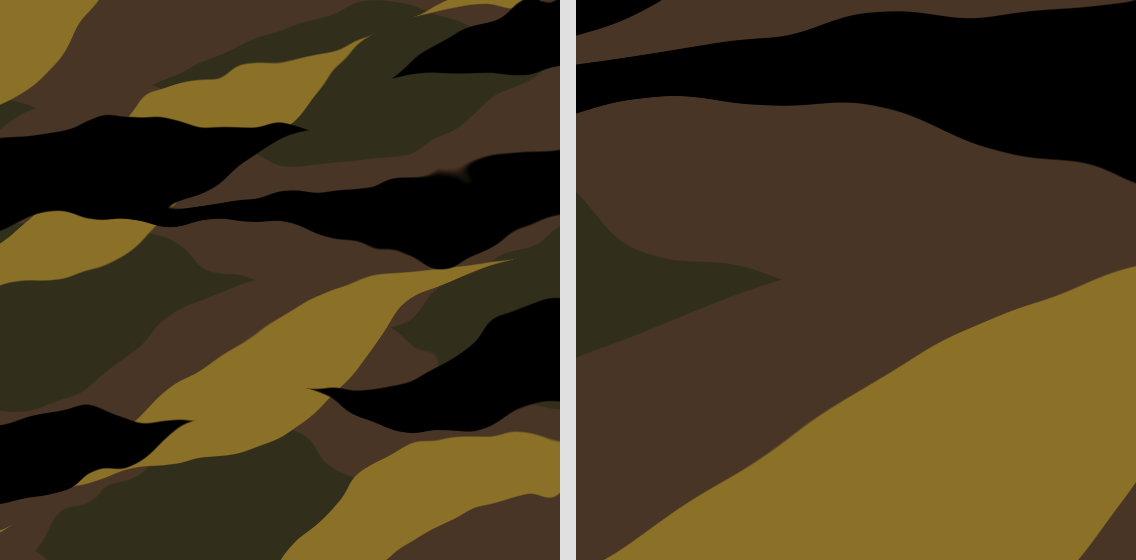
Left: the whole. Right: its middle third, enlarged.
A WebGL 1 fragment shader for this pattern:

```glsl
precision highp float;
// Woodland camouflage: green, ochre and black tapering bands with wavy edges on brown.

uniform vec2 u_resolution;

#define BROWN vec3(0.282, 0.208, 0.145)
#define GREEN vec3(0.194, 0.186, 0.110)
#define OCHRE vec3(0.545, 0.440, 0.153)
#define BLACK vec3(0.0)
#define WARP_SIZE 0.15      // reach of the largest edge waves
#define WARP_FREQUENCY 2.5  // largest waves per canvas height
#define WARP_FALLOFF 0.4    // reach of each finer octave
#define FORK_ROUNDING 0.03  // fillet where black bands meet
#define TAU 6.2831853

// Sine-free hash, two values in 0..1
vec2 hash22(vec2 p) {
  vec3 q = fract(p.xyx * vec3(0.1031, 0.1030, 0.0973));
  q += dot(q, q.yzx + 33.33);
  return fract((q.xx + q.yz) * q.zy);
}

// Smooth two-channel value noise, centred on zero
vec2 noise2(vec2 p) {
  vec2 cell = floor(p);
  vec2 f = p - cell;
  vec2 w = f * f * f * (f * (f * 6.0 - 15.0) + 10.0);
  vec2 low = mix(hash22(cell), hash22(cell + vec2(1.0, 0.0)), w.x);
  vec2 high = mix(hash22(cell + vec2(0.0, 1.0)), hash22(cell + 1.0), w.x);
  return mix(low, high, w.y) - 0.5;
}

// Bend the plane with three octaves of noise
vec2 warp(vec2 p, float seed) {
  vec2 offset = vec2(0.0);
  float reach = WARP_SIZE;
  float frequency = WARP_FREQUENCY;
  for (int i = 0; i < 3; i++) {
    offset += reach * noise2(p * frequency + seed);
    reach *= WARP_FALLOFF;
    frequency *= 2.4;
    seed += 17.3;
  }
  return p + offset;
}

// Signed distance to parallel bands that swell and taper along x.
// line: slope, height at x = 0, spacing
// girth: mean half width, its swing, x of the widest point, shift per row
float bands(vec2 p, vec3 line, vec4 girth) {
  float s = (p.y - line.x * p.x - line.y) / line.z + 0.5;
  float row = floor(s);
  float offset = abs(s - row - 0.5) * line.z;
  float halfWidth = girth.x
    + girth.y * cos(TAU * (p.x - girth.z - girth.w * row));
  return (offset - halfWidth) * inversesqrt(1.0 + line.x * line.x);
}

float smoothUnion(float a, float b, float k) {
  float h = max(k - abs(a - b), 0.0) / k;
  return min(a, b) - 0.25 * h * h * k;
}

// Antialiased coverage of a shape
float cover(float d) {
  float pixel = 1.0 / u_resolution.y;
  return 1.0 - smoothstep(-pixel, pixel, d);
}

void main() {
  vec2 p = gl_FragCoord.xy / u_resolution.y;

  // Broad level green patches
  float green = bands(warp(p, 3.0), vec3(0.0, 0.07, 0.38),
                      vec4(0.06, 0.09, 0.40, 0.625));

  // Steeper ochre streaks
  float ochre = bands(warp(p, 41.0), vec3(0.45, 0.13, 0.44),
                      vec4(0.052, 0.055, 0.50, 0.75));

  // Rising black bands forking with a thin level one
  vec2 q = warp(p, 89.0);
  float rising = bands(q, vec3(0.25, 0.15, 0.53),
                       vec4(0.045, 0.055, 0.0, 0.14));
  float level = bands(q, vec3(0.0, 0.645, 1.2),
                      vec4(0.035, 0.012, 0.75, 0.0));
  float black = smoothUnion(rising, level, FORK_ROUNDING);

  // Print the layers from back to front
  vec3 color = mix(BROWN, GREEN, cover(green));
  color = mix(color, OCHRE, cover(ochre));
  color = mix(color, BLACK, cover(black));
  gl_FragColor = vec4(color, 1.0);
}
```
